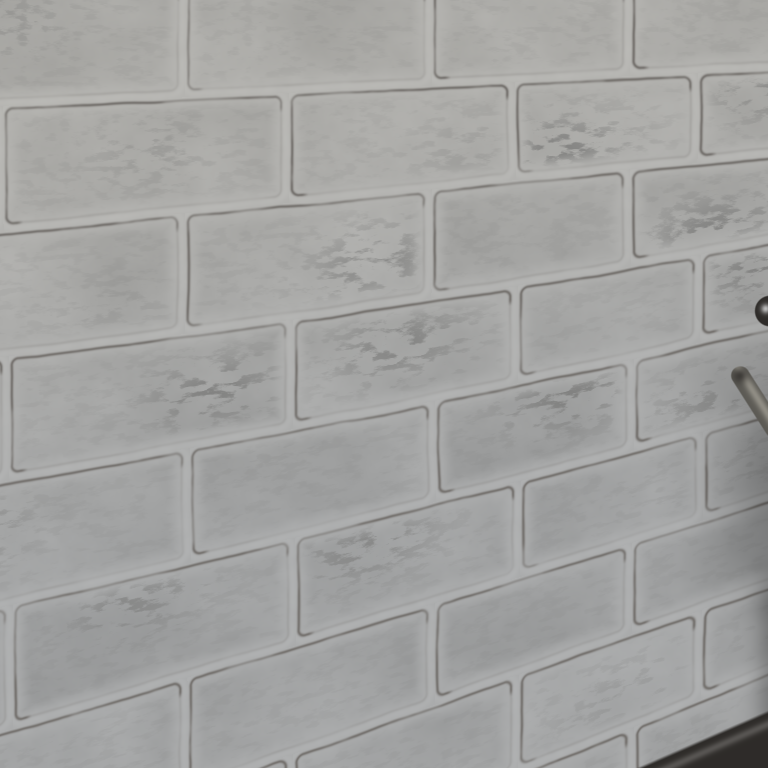
Write a Shadertoy shader that draws this texture.

```glsl
// Whitewashed brick wall seen at an angle, with a worn surface and a metal rod at the right.

// Perspective layout; wall coordinates run right and down from the top left
const vec2 FIRST_JOINT = vec2(0.139, 0.091);    // height of joint at left, right side
const vec2 COURSE_HEIGHT = vec2(0.163, 0.112);  // course height at left, right side
const float BRICKS_ACROSS = 2.38;
const float FORESHORTEN = 0.312;
const float ORIGIN_X = 0.0104;
const float BOND_OFFSET = 0.6;
const float JOINT_SAG = 0.009;
const float WOBBLE = 0.004;

// Joint profile
const float INSET = 0.004;
const float MORTAR = 0.010;
const float CORNER = 0.009;
const float LINE_WIDTH = 0.0021;

const vec3 PAINT_WARM = vec3(0.705, 0.702, 0.688);
const vec3 PAINT_COOL = vec3(0.665, 0.670, 0.672);
const vec3 CREASE = vec3(0.43, 0.415, 0.40);
const vec3 SCUFF = vec3(0.47, 0.47, 0.465);
const vec3 DARK = vec3(0.18, 0.17, 0.16);
const vec3 METAL = vec3(0.50, 0.49, 0.46);

const vec2 ROD_START = vec2(0.964, 0.489);
const vec2 ROD_END = vec2(1.008, 0.558);
const float ROD_RADIUS = 0.012;
const vec2 KNOB = vec2(1.003, 0.405);
const float KNOB_RADIUS = 0.020;

float hash(vec2 p) {
    vec3 q = fract(p.xyx * 0.1031);
    q += dot(q, q.yzx + 33.33);
    return fract((q.x + q.y) * q.z);
}

float noise(vec2 p) {
    vec2 i = floor(p), f = fract(p);
    f = f * f * (3.0 - 2.0 * f);
    return mix(mix(hash(i), hash(i + vec2(1, 0)), f.x),
               mix(hash(i + vec2(0, 1)), hash(i + vec2(1, 1)), f.x), f.y);
}

float fbm(vec2 p) {
    float sum = 0.0, amp = 0.5;
    for (int i = 0; i < 4; i++) {
        sum += amp * noise(p);
        p = p * 2.03 + 17.3;
        amp *= 0.5;
    }
    return sum / 0.9375;
}

float bell(float d, float width) { return exp(-d * d / (width * width)); }

float roundBox(vec2 p, vec2 halfSize, float r) {
    vec2 q = abs(p) - halfSize + r;
    return length(max(q, 0.0)) + min(max(q.x, q.y), 0.0) - r;
}

vec3 wall(vec2 p, float px) {
    vec2 q = p + WOBBLE * (vec2(fbm(p * 14.0), fbm(p * 14.0 + 40.0)) - 0.5);

    // Courses narrow to the right and sag slightly in the middle
    float course = mix(COURSE_HEIGHT.x, COURSE_HEIGHT.y, q.x);
    float v = (q.y - mix(FIRST_JOINT.x, FIRST_JOINT.y, q.x)) / course;
    float sag = smoothstep(1.0, 2.0, v) * (1.0 - smoothstep(2.0, 7.0, v));
    v -= JOINT_SAG * sag * 4.0 * q.x * (1.0 - q.x) / course;
    float row = floor(v);

    float depth = 1.0 - FORESHORTEN * q.x;
    float u = BRICKS_ACROSS * (q.x - ORIGIN_X) / depth;
    u -= BOND_OFFSET * mod(row, 2.0) + 0.03 * (hash(vec2(row + 9.0, 3.0)) - 0.5);
    vec2 id = vec2(floor(u), row) + 20.0;
    vec2 size = vec2(depth * depth / BRICKS_ACROSS, course);
    vec2 pos = fract(vec2(u, v)) * size;
    vec2 lo = vec2(INSET), hi = size - MORTAR;
    float d = roundBox(pos - 0.5 * (lo + hi), 0.5 * (hi - lo), CORNER);

    // Paint: light rims, cloudy brick faces
    vec3 col = mix(PAINT_WARM, PAINT_COOL, smoothstep(0.1, 0.85, p.y + 0.15 * p.x));
    float face = smoothstep(0.002, -0.022, d);
    float cloud = fbm(p * vec2(7.0, 9.0) + id * 3.1);
    col -= face * (0.012 + 0.025 * hash(id) + 0.09 * (cloud - 0.4));
    col += 0.018 * (fbm(p * 60.0) - 0.5) + 0.018 * bell(d - 0.006, 0.005);

    // Scuffed patches and single chips, placed per brick
    vec2 spot = size * (0.2 + 0.6 * vec2(hash(id + 5.3), hash(id + 8.7)));
    vec2 away = (pos - spot) / vec2(0.075, 0.04);
    float patchy = exp(-dot(away, away)) * smoothstep(0.2, 0.9, hash(id + 2.9));
    float streak = fbm(pos * vec2(65.0, 150.0) + id * 7.0);
    col = mix(col, SCUFF, face * smoothstep(0.48, 0.72, streak) * (0.10 + 0.65 * patchy));
    float chip = length((pos - spot.yx - 0.02) * vec2(0.7, 1.0)) + 0.006 * (streak - 0.5);
    col = mix(col, CREASE, 0.7 * step(0.8, hash(id + 4.1)) * bell(chip, 0.004));

    // Shadowed crease, strongest along the top and left of each brick
    float lit = smoothstep(0.016, 0.026, min(pos.x, pos.y));
    float worn = mix(0.5, 1.0, smoothstep(0.25, 0.6, fbm(p * 16.0 + 9.0)));
    col = mix(col, CREASE, bell(d, max(LINE_WIDTH, px)) * worn * mix(0.85, 0.16, lit));
    return col;
}

void mainImage(out vec4 fragColor, in vec2 fragCoord) {
    vec2 p = fragCoord / iResolution.xy;
    p.y = 1.0 - p.y;
    float px = 1.0 / iResolution.y;
    vec3 col = wall(p, px);

    // Soft shade at the right edge
    vec2 shade = (p - vec2(1.02, 0.62)) / vec2(0.08, 0.15);
    col *= 1.0 - 0.28 * exp(-dot(shade, shade)) - 0.25 * bell(p.x - 1.01, 0.025) * smoothstep(0.7, 0.8, p.y);

    // Rod with a dark collar
    vec2 axis = ROD_END - ROD_START, rel = p - ROD_START;
    float along = clamp(dot(rel, axis) / dot(axis, axis), 0.0, 1.0);
    float rod = length(rel - axis * along) - ROD_RADIUS;
    float side = dot(rel, normalize(vec2(axis.y, -axis.x))) / ROD_RADIUS;
    vec3 metal = METAL * (0.72 + 0.4 * bell(side - 0.25, 0.5));
    metal = mix(metal, DARK, 0.8 * bell(length(rel), 0.010));
    col = mix(col, metal, smoothstep(px, -px, rod));

    // Round knob with a bright glint
    float knob = length(p - KNOB);
    vec3 steel = mix(DARK, vec3(0.72), bell(length(p - KNOB + vec2(0.006, 0.003)), 0.006));
    col = mix(col, steel, smoothstep(px, -px, knob - KNOB_RADIUS));

    // Dark ledge in the lower right corner
    float ledge = p.y - 1.0 + 0.437 * (p.x - 0.833);
    vec3 ledgeCol = DARK + 0.16 * bell(ledge - 0.016, 0.006);
    col = mix(col, ledgeCol, smoothstep(-0.003, 0.003, ledge));

    fragColor = vec4(col, 1.0);
}
```
